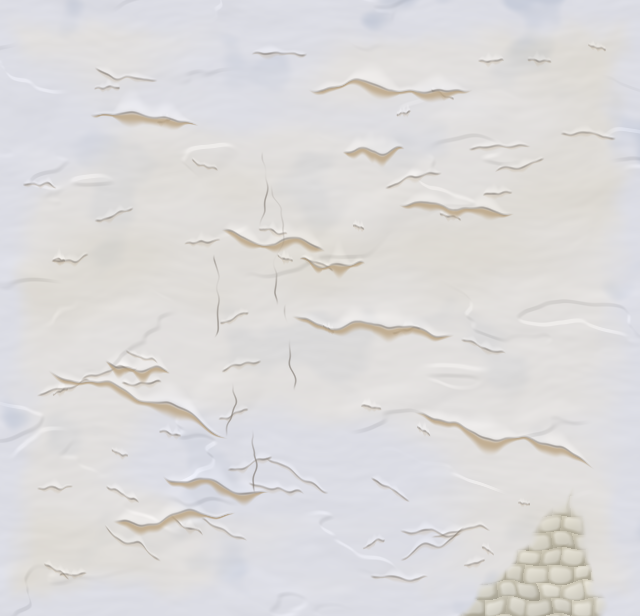
This texture is drawn by a WebGL 2 fragment shader. Its source:

```glsl
#version 300 es
precision highp float;

#define PLASTER vec3(0.885, 0.876, 0.870)
#define COOL vec3(0.862, 0.866, 0.896)
#define WARM vec3(0.860, 0.845, 0.815)
#define OCHRE vec3(0.730, 0.640, 0.510)
#define SHADOW vec3(0.500, 0.470, 0.440)
#define STONE vec3(0.840, 0.825, 0.770)
#define MORTAR vec3(0.680, 0.655, 0.570)
#define FOLDS 12
#define CHIPS 60
#define CRACKS 6
#define LINE_WIDTH 0.0032
#define RELIEF 0.11

uniform vec2 u_resolution;
out vec4 fragColor;

vec2 hash2(vec2 p) {
    vec3 a = fract(p.xyx * vec3(0.1031, 0.1030, 0.0973));
    a += dot(a, a.yzx + 33.33);
    return fract((a.xx + a.yz) * a.zy);
}

float cornerSlope(vec2 cell, vec2 offset) {
    float angle = 6.2832 * hash2(cell).x;
    return dot(vec2(cos(angle), sin(angle)), offset);
}

float gradientNoise(vec2 p) {
    vec2 i = floor(p), f = fract(p), u = f * f * (3.0 - 2.0 * f), e = vec2(1, 0);
    return mix(mix(cornerSlope(i, f), cornerSlope(i + e, f - e), u.x),
               mix(cornerSlope(i + e.yx, f - e.yx), cornerSlope(i + 1.0, f - 1.0), u.x), u.y);
}

float fbm(vec2 p) {
    return gradientNoise(p) + 0.5 * gradientNoise(p * 2.1 + 17.3) + 0.25 * gradientNoise(p * 4.3 + 41.7);
}

// Trowelled surface: stretched swells plus thin flakes with broken rims
float plasterHeight(vec2 p) {
    vec2 q = p + 0.03 * vec2(gradientNoise(p * 6.0), gradientNoise(p * 6.0 + 9.4));
    float swell = 0.32 * fbm(q * vec2(6.0, 16.0)) + 0.07 * gradientNoise(q * vec2(38.0, 85.0));
    float broken = smoothstep(0.0, 0.35, gradientNoise(p * vec2(7.0, 9.0) + 31.2));
    float flake = smoothstep(-0.035, 0.035, fbm(q * vec2(4.5, 11.0) + 53.6));
    return swell + 0.55 * flake * broken;
}

// Lifted paint edge: bright lip, dark crease and a tinted hollow below
vec3 addFold(vec3 color, vec2 p, float len, float slope, float thick, float tint, float seed) {
    float t = p.x / len;
    if (abs(t) > 1.0 || abs(p.y) > 0.16) return color;
    float bend = 0.3 * len * gradientNoise(vec2(t * 1.7 + 5.0, seed));
    float y = p.y - slope * p.x - bend - 0.005 * gradientNoise(vec2(p.x * 45.0, seed + 3.4));
    float taper = 1.0 - t * t;
    float swelling = clamp(0.55 + 1.1 * gradientNoise(vec2(t * 2.6, seed + 8.3)), 0.12, 1.2);
    float h = thick * taper * swelling + 0.002;
    float depth = -y / h;
    float hollow = smoothstep(-0.1, 0.3, depth) * (1.0 - smoothstep(0.4, 1.3, depth));
    float crease = 1.0 - smoothstep(0.0, LINE_WIDTH, abs(y));
    float lip = smoothstep(-2.2, -0.4, depth) * (1.0 - smoothstep(-0.4, 0.1, depth));
    float strength = smoothstep(0.0, 0.35, taper);
    color += 0.045 * lip * strength;
    color = mix(color, OCHRE, hollow * tint * strength);
    return mix(color, SHADOW, crease * strength * (0.2 + 0.4 * swelling));
}

// Wandering vertical crack, faded in places
float crackLine(vec2 p, vec2 center, float len, float seed) {
    float x = p.x - center.x - 0.05 * gradientNoise(vec2(p.y * 7.0, seed))
            - 0.012 * gradientNoise(vec2(p.y * 38.0, seed + 2.6));
    float span = 1.0 - smoothstep(0.8 * len, len, abs(p.y - center.y));
    float fade = smoothstep(-0.3, 0.25, gradientNoise(vec2(p.y * 14.0, seed + 6.1)));
    return span * fade * (1.0 - smoothstep(0.0, 0.8 * LINE_WIDTH, abs(x)));
}

// Heap of rounded stones in staggered rows
vec3 cobbles(vec2 p) {
    vec2 g = (p + 0.012 * vec2(gradientNoise(p * 24.0), gradientNoise(p * 24.0 + 7.7))) * vec2(28.0, 37.0);
    g.x += 0.5 * mod(floor(g.y), 2.0);
    vec2 id = floor(g), f = fract(g) - 0.5 + 0.16 * (hash2(id) - 0.5);
    float edge = length(max(abs(f) - 0.16, 0.0));
    vec3 color = mix(STONE, MORTAR, 0.8 * smoothstep(0.12, 0.36, edge));
    return color + 0.12 * (f.y - 0.5 * f.x) + 0.06 * (hash2(id + 19.0).x - 0.5);
}

void main() {
    vec2 p = gl_FragCoord.xy / u_resolution.y;
    float aspect = u_resolution.x / u_resolution.y;

    // Washes: warm bands, cool patches and a bluish worn border
    float wash = fbm(p * vec2(1.8, 3.2) + 4.6);
    vec3 color = mix(PLASTER, WARM, 0.8 * smoothstep(0.0, 0.5, wash));
    color = mix(color, COOL, smoothstep(0.08, 0.45, -wash));
    vec2 inset = min(p, vec2(aspect, 1.0) - p);
    float border = min(inset.x, inset.y - 0.015) + 0.035 * fbm(p * 9.0);
    color = mix(color, COOL, 1.0 - smoothstep(0.01, 0.07, border));
    float stain = smoothstep(0.22, 0.5, fbm(p * vec2(6.0, 7.0) + 72.4));
    float worn = 1.0 - smoothstep(0.0, 0.12, border);
    color -= vec3(0.075, 0.06, 0.04) * stain * (0.35 + 0.65 * worn);

    // Light falling from the upper left
    float relief = plasterHeight(p + vec2(-0.0015, 0.003)) - plasterHeight(p - vec2(-0.0015, 0.003));
    color -= RELIEF * clamp(relief, -0.45, 0.9);

    // Small grey chips, then large ochre folds
    for (int i = 0; i < CHIPS; i++) {
        float s = float(i) + 0.37;
        vec2 a = hash2(vec2(s, 4.2)), b = hash2(vec2(s, 27.8));
        vec2 center = vec2(aspect, 1.0) * (0.06 + 0.88 * a);
        color = addFold(color, p - center, 0.01 + 0.045 * b.x * b.x, b.y - 0.6, 0.007, 0.22, s * 3.7);
    }
    for (int i = 0; i < FOLDS; i++) {
        float s = float(i) + 0.61;
        vec2 a = hash2(vec2(s, 61.5)), b = hash2(vec2(s, 83.1));
        vec2 center = vec2(aspect * (0.2 + 0.6 * a.x), 0.13 + 0.76 * (s + 0.7 * (a.y - 0.5)) / float(FOLDS));
        color = addFold(color, p - center, 0.05 + 0.1 * b.x, 0.5 * b.y - 0.35, 0.021, 0.8, s * 5.3);
    }
    for (int i = 0; i < CRACKS; i++) {
        float s = float(i) + 0.23;
        vec2 a = hash2(vec2(s, 38.9));
        vec2 center = vec2(aspect * (0.3 + 0.28 * a.x), 0.25 + 0.5 * s / float(CRACKS));
        color = mix(color, SHADOW, 0.65 * crackLine(p, center, 0.05 + 0.07 * a.y, s * 4.9));
    }

    // Stone heap in the lower right corner
    float side = min(p.x - aspect * 0.72 - 0.9 * p.y, aspect * 0.94 - 0.25 * p.y - p.x);
    float heap = smoothstep(-0.008, 0.012, side + 0.02 * gradientNoise(p * 30.0));
    color = mix(color, cobbles(p), 0.85 * heap);
    fragColor = vec4(clamp(color, 0.0, 1.0), 1.0);
}
```
